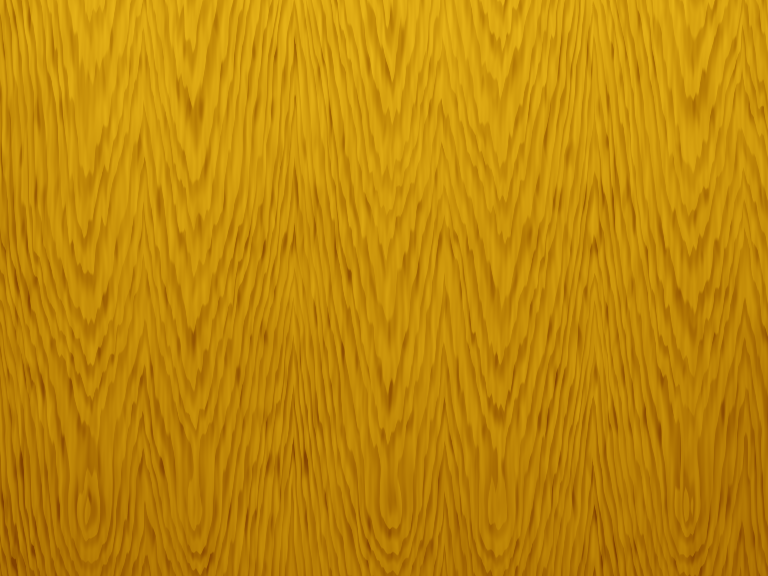
A Shadertoy shader for this texture:

```glsl
float hash(vec2 p) {
    vec3 q = fract(p.xyx * vec3(0.1031, 0.1030, 0.0973));
    q += dot(q, q.yzx + 33.33);
    return fract((q.x + q.y) * q.z);
}

vec2 gradientAt(vec2 cell) {
    float angle = 6.28318 * hash(cell);
    return vec2(cos(angle), sin(angle));
}

// Gradient noise, roughly -0.7 to 0.7
float noise(vec2 p) {
    vec2 i = floor(p), f = fract(p);
    vec2 u = f * f * f * (f * (f * 6.0 - 15.0) + 10.0);
    vec2 e = vec2(0.0, 1.0);
    float a = dot(gradientAt(i), f);
    float b = dot(gradientAt(i + e.yx), f - e.yx);
    float c = dot(gradientAt(i + e.xy), f - e.xy);
    float d = dot(gradientAt(i + e.yy), f - e.yy);
    return mix(mix(a, b, u.x), mix(c, d, u.x), u.y);
}

// Distance from the nearest seam of mirrored veneer leaves
float mirrorLeaf(float x, float axis, float period) {
    return abs(mod(x - axis + 0.5 * period, period) - 0.5 * period);
}

// Height field whose contours form downward cathedrals and closed eyes
float growthField(vec2 p, float leaf, float tip) {
    float d = leaf - tip;
    float side = sqrt(d * d + 0.00012);
    float arch = 3.0 * side + 14.0 * d * d;
    vec2 eye = vec2(d / 0.045, (p.y - 0.10) / 0.075);
    return p.y - arch + 0.17 * exp(-dot(eye, eye));
}

// Soft rise into late wood, then a crisp end
float ringShade(float phase) {
    float t = fract(phase);
    float edge = clamp(fwidth(phase), 0.10, 0.35);
    return smoothstep(0.32, 0.80, t) * (1.0 - smoothstep(1.0 - edge, 1.0, t));
}

vec3 woodColour(float light) {
    float v = clamp(light, -0.3, 1.12);
    vec3 brown = vec3(0.60, 0.36, 0.008);
    vec3 gold = vec3(0.89, 0.69, 0.09);
    return vec3(mix(brown.rg, gold.rg, v), mix(brown.b, gold.b, v * abs(v)));
}

void mainImage(out vec4 fragColor, in vec2 fragCoord) {
    vec2 p = fragCoord / iResolution.y;
    float across = fragCoord.x / iResolution.x - 0.5;

    // Gentle wander of the grain
    vec2 grain = p;
    grain.x += 0.008 * noise(p * vec2(5.0, 3.0)) + 0.0022 * noise(p * vec2(30.0, 22.0));
    float leaf = mirrorLeaf(grain.x, 0.25, 0.52);
    float straight = smoothstep(0.11, 0.22, leaf);
    float tip = 0.092 + 0.018 * noise(vec2(p.x * 2.0, p.y * 2.5 + 7.0));

    // Growth rings with feathered, uneven contours
    float feather = noise(grain * vec2(120.0, 7.0));
    float field = growthField(p, leaf, tip);
    field += 0.10 * noise(p * vec2(5.0, 2.5) + 19.0);
    field += 0.035 * noise(grain * vec2(38.0, 5.0) + 4.0) + 0.036 * feather;
    float phase = field * 11.5;
    phase += 0.55 * noise(vec2(phase * 0.6, 3.7));
    float rings = ringShade(phase);
    float strength = 0.75 + 0.65 * noise(grain * vec2(16.0, 5.0) + 31.0);

    // Fine fibres and short dark pores
    float fibre = noise(grain * vec2(150.0, 9.0) + 53.0);
    float pore = smoothstep(0.12, 0.48, noise(grain * vec2(85.0, 13.0) + 71.0));

    // Lamp light from above, fading at the sides
    float light = 0.41 + 0.57 * p.y - 0.55 * across * across;
    light += 0.10 * noise(p * vec2(3.0, 2.0) + 11.0);
    light -= strength * rings * mix(0.36, 0.42, straight);
    light += 0.20 * fibre + 0.07 * feather;
    light -= pore * (0.06 + 0.22 * rings + 0.14 * straight);

    fragColor = vec4(woodColour(light), 1.0);
}
```
